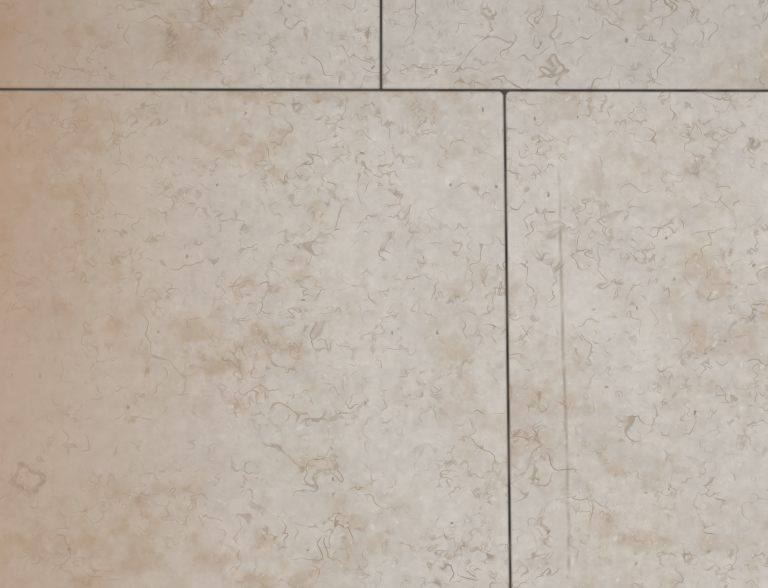
Reproduce this texture procedurally as a WebGL 1 fragment shader.

```glsl
precision highp float;
// Pale limestone slabs in two staggered rows with thin dark joints.
// Rounded boxes give the slabs; warped noise gives stains and hairline veins;
// a jittered grid scatters shell flecks, and warm light fades in from the left.
uniform vec2 u_resolution;

#define SLAB_SIZE vec2(1.45, 1.25)
#define ROW_JOINT 0.847
#define JOINT_HALF 0.0018
#define CORNER_RADIUS 0.009
#define VEIN_WIDTH 0.0019
#define VEIN_STRENGTH 0.36
#define STAIN_STRENGTH 0.42
#define STONE vec3(0.786, 0.763, 0.731)
#define OCHRE vec3(0.660, 0.560, 0.450)
#define VEIN_COLOR vec3(0.490, 0.425, 0.360)
#define WARM_LIGHT vec3(0.680, 0.575, 0.485)
#define JOINT_COLOR vec3(0.285, 0.265, 0.245)

float hash(vec2 p) {
  return fract(sin(dot(p, vec2(127.1, 311.7))) * 43758.545);
}

float noise(vec2 p) {
  vec2 i = floor(p), f = fract(p);
  f = f * f * (3.0 - 2.0 * f);
  return mix(mix(hash(i), hash(i + vec2(1.0, 0.0)), f.x),
             mix(hash(i + vec2(0.0, 1.0)), hash(i + 1.0), f.x), f.y);
}

float fbm(vec2 p) {
  float sum = 0.0, amp = 0.533;
  for (int i = 0; i < 4; i++) {
    sum += amp * noise(p);
    p = mat2(1.6, 1.2, -1.2, 1.6) * p + 7.3;
    amp *= 0.5;
  }
  return sum;
}

float warpedField(vec2 p) {
  vec2 warp = vec2(noise(p * 3.1), noise(p * 3.1 + 19.0)) - 0.5;
  return fbm(p + 0.4 * warp);
}

// Hairline of even width along a contour: field divided by its slope
float vein(vec2 p, float freq) {
  float h = 0.0007;
  float field = warpedField(p * freq);
  vec2 slope = vec2(warpedField((p + vec2(h, 0.0)) * freq),
                    warpedField((p + vec2(0.0, h)) * freq)) - field;
  float d = abs(field - 0.5) * h / max(length(slope), 0.8 * freq * h);
  return 1.0 - smoothstep(0.0, VEIN_WIDTH, d);
}

// Irregular elongated fleck in some cells of a grid
float flecks(vec2 p, float freq, float chance) {
  vec2 cell = floor(p * freq);
  float angle = 6.283 * hash(cell + 3.1);
  vec2 q = fract(p * freq) - 0.5;
  q -= 0.4 * (vec2(hash(cell + 5.7), hash(cell + 9.2)) - 0.5);
  q = mat2(cos(angle), -sin(angle), sin(angle), cos(angle)) * q;
  float size = mix(0.08, 0.24, hash(cell + 12.4));
  float d = length(q * vec2(1.0, 1.7)) + 0.2 * (noise(p * freq * 7.0) - 0.5);
  return step(hash(cell), chance) * (1.0 - smoothstep(size * 0.2, size, d));
}

float roundedBox(vec2 p, vec2 halfSize, float radius) {
  vec2 q = abs(p) - halfSize + radius;
  return length(max(q, 0.0)) + min(max(q.x, q.y), 0.0) - radius;
}

void main() {
  vec2 p = gl_FragCoord.xy / u_resolution.y;
  float pixel = 1.0 / u_resolution.y;

  // Staggered slab layout, joints slightly out of square
  float rowY = p.y - ROW_JOINT + 0.002 * (p.x - 0.6);
  float row = floor(rowY / SLAB_SIZE.y);
  float upper = step(0.0, row);
  float jointX = mix(0.868 - 0.012 * p.y, 0.648, upper);
  float column = floor((p.x - jointX) / SLAB_SIZE.x);
  vec2 id = vec2(column, row);
  vec2 local = vec2(p.x - jointX, rowY) - (id + 0.5) * SLAB_SIZE;
  float edge = roundedBox(local, 0.5 * SLAB_SIZE - JOINT_HALF,
                          mix(CORNER_RADIUS, 0.003, upper));

  // Each slab samples its own piece of stone
  vec2 s = p + 8.0 * vec2(hash(id + 21.0), hash(id + 37.0)) + 3.0;
  float leftness = 1.0 - smoothstep(0.0, 0.85, p.x);
  vec3 color = STONE * (0.99 + 0.015 * hash(id + 4.0));
  color *= 1.0 + 0.04 * (fbm(s * 6.0) - 0.5) + 0.08 * (fbm(s * 45.0) - 0.5)
               + 0.07 * (fbm(s * 120.0 + 5.0) - 0.5);

  // Ochre clouds made of fine ragged mottling
  float cloud = smoothstep(0.36, 0.70, fbm(s * 8.0 + 11.0));
  float mottle = smoothstep(0.42, 0.70, fbm(s * 30.0));
  float grain = smoothstep(0.35, 0.65, fbm(s * 85.0 + 3.0));
  float stain = cloud * (0.10 + 0.75 * mottle + 0.30 * grain) + 0.14 * mottle * grain;
  color = mix(color, OCHRE, STAIN_STRENGTH * stain * (0.65 + 0.5 * leftness));

  // Hairline veins at three scales, broken into short runs, tan to grey
  for (int i = 0; i < 3; i++) {
    float k = float(i);
    float patches = smoothstep(0.34, 0.62, fbm(s * (8.0 + 4.0 * k) + 31.0 * k));
    float runs = smoothstep(0.30, 0.75, noise(s * (55.0 + 20.0 * k) + 17.0 * k));
    float line = vein(s + 5.0 * k, 13.0 + 10.0 * k) * patches * (0.15 + 0.85 * runs);
    vec3 tint = mix(OCHRE * 0.92, VEIN_COLOR, noise(s * 14.0 + k));
    color = mix(color, tint, VEIN_STRENGTH * (1.3 - 0.2 * k) * line);
  }

  // Pale shells, fine pale specks and rare dark pits
  vec3 shell = vec3(0.84, 0.83, 0.81);
  color = mix(color, shell, 0.5 * flecks(s, 24.0, 0.14));
  color = mix(color, shell, 0.35 * flecks(s + 1.7, 55.0, 0.20));
  color = mix(color, VEIN_COLOR * 0.85, 0.4 * flecks(s + 2.3, 40.0, 0.008));

  // Broken ring fossil near the lower left
  vec2 f = p - vec2(0.048, 0.184);
  float ring = abs(length(f) - 0.021 - 0.035 * (fbm(p * 55.0) - 0.5));
  ring = (1.0 - smoothstep(0.0, 0.008, ring)) * (0.2 + noise(p * 80.0));
  color = mix(color, OCHRE * 0.82, 0.6 * ring);

  // Faint worn scratch on the right slab
  float scratchX = 0.969 - 0.026 * p.y + 0.003 * (noise(vec2(p.y * 18.0, 2.0)) - 0.5);
  float scratch = 1.0 - smoothstep(0.0, 0.005, abs(p.x - scratchX));
  scratch *= smoothstep(0.01, 0.05, p.y) * (1.0 - smoothstep(0.60, 0.79, p.y));
  color = mix(color, VEIN_COLOR, 0.4 * scratch * (0.1 + noise(p * vec2(120.0, 50.0))));

  // Warm light from the left, stronger toward the top; upper row dimmer
  color = mix(color, WARM_LIGHT, 0.58 * leftness * leftness);
  float glow = exp(-p.x * 13.0) * smoothstep(-0.2, 0.9, p.y);
  color = mix(color, vec3(0.70, 0.54, 0.43), 0.40 * glow);
  color *= 1.0 - 0.04 * smoothstep(0.70, 0.95, p.y);

  // Soft slab edges and dark joints
  color *= 1.0 - 0.15 * smoothstep(-0.004, 0.0, edge);
  vec3 gap = JOINT_COLOR * (0.75 + 0.5 * noise(p * 30.0));
  float soft = 0.0008 + 0.5 * pixel;
  color = mix(color, gap, smoothstep(-soft, soft, edge));
  gl_FragColor = vec4(color, 1.0);
}
```
